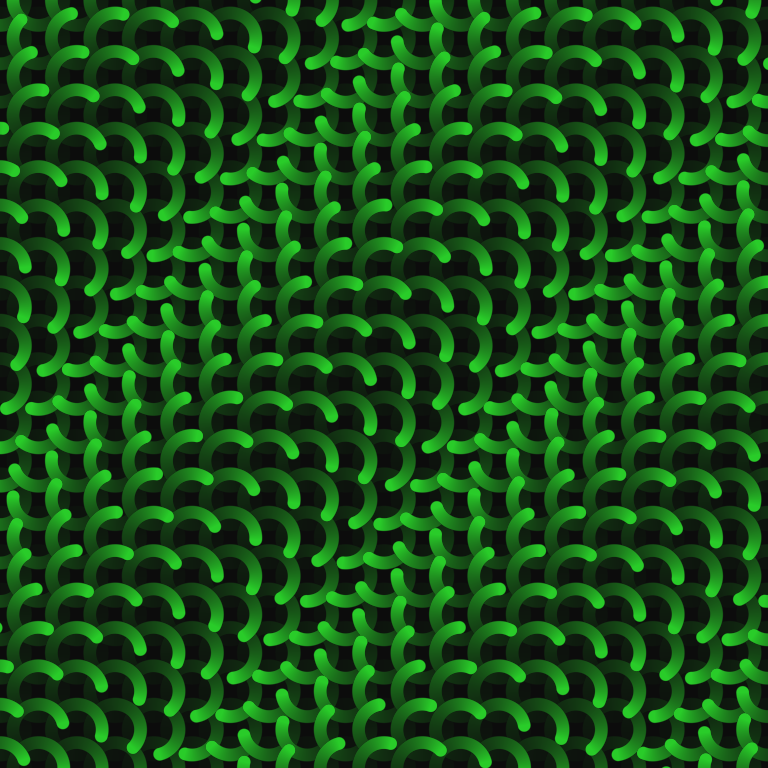
Reproduce this pattern procedurally as a three.js fragment shader.

```glsl
// A square grid of dots, each circling clockwise and leaving a fading green trail.
// Each dot's angle shifts steadily from cell to cell, so diagonal waves appear;
// wherever trails overlap, the freshest (brightest) one lies on top.

#define CELLS 20.0                    // grid cells across the canvas
#define ORBIT 0.66                    // orbit radius, in cells
#define HALF_WIDTH 0.167              // half the trail width, in cells
#define FADE 0.60                     // trail decay per radian
#define PHASE_STEP vec2(-0.532, 0.4625) // head angle change per column and row
#define PHASE_START 0.34
#define SOFTNESS 0.022                // edge smoothing, in cells
#define BACKGROUND vec3(0.047, 0.047, 0.047)
#define HEAD_COLOR vec3(0.16, 0.80, 0.16)

const float PI = 3.14159265;

varying vec2 vUv;

// Coverage of a round brush at a given distance from its middle.
float brush(float dist) {
  return 1.0 - smoothstep(HALF_WIDTH - SOFTNESS, HALF_WIDTH + SOFTNESS, dist);
}

// Brightness of one orbiting dot and its trail; p is relative to the orbit centre.
float orbitTrail(vec2 p, float headAngle) {
  float angle = atan(p.y, p.x + 1e-6);
  float behind = mod(angle - headAngle, 2.0 * PI);
  float trail = exp(-FADE * behind) * brush(abs(length(p) - ORBIT));

  // Rounded cap on the leading side of the head.
  vec2 head = ORBIT * vec2(cos(headAngle), sin(headAngle));
  float cap = step(PI, behind) * brush(distance(p, head));
  return max(trail, cap);
}

void main() {
  vec2 grid = vUv * CELLS;
  vec2 corner = floor(grid);

  // Only the four surrounding grid corners have orbits that reach this point.
  float glow = 0.0;
  for (int row = 0; row < 2; row++) {
    for (int column = 0; column < 2; column++) {
      vec2 centre = corner + vec2(float(column), float(row));
      float headAngle = dot(centre, PHASE_STEP) + PHASE_START;
      glow = max(glow, orbitTrail(grid - centre, headAngle));
    }
  }

  gl_FragColor = vec4(mix(BACKGROUND, HEAD_COLOR, glow), 1.0);
}
```
